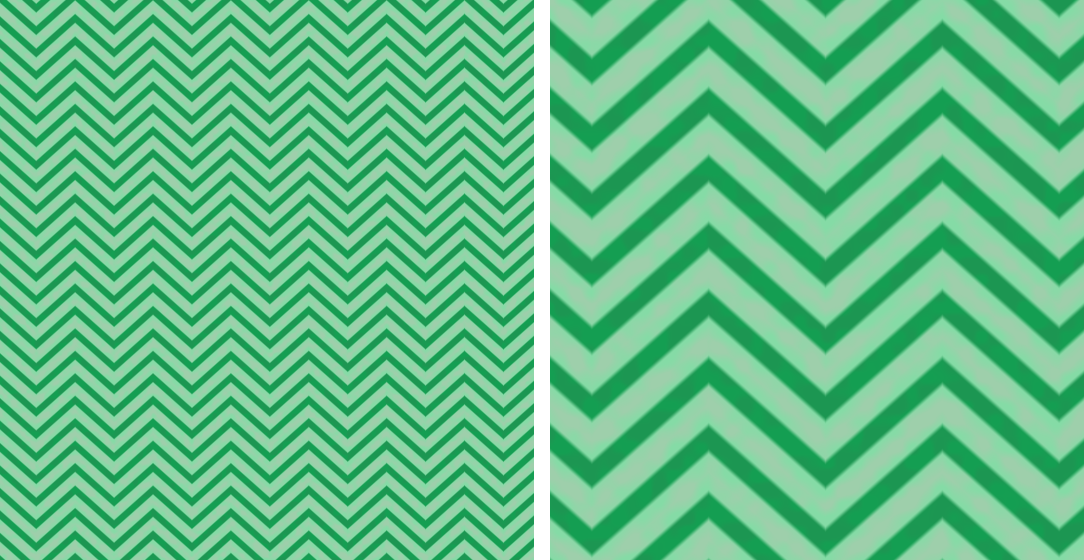
Left: the whole. Right: its middle third, enlarged.
This pattern is drawn by a WebGL 2 fragment shader. Its source:

```glsl
#version 300 es
precision highp float;
// Thin dark green chevron lines on a pale green ground, stacked in even rows.
// A triangle wave shifts each row; the distance to the nearest line gives soft
// edges, and value noise adds a faint mottling to both greens.

uniform vec2 u_resolution;
out vec4 fragColor;

// Lengths are fractions of the canvas height
const float ZIG_PERIOD = 0.13906;   // peak to peak, across
const float ROW_PERIOD = 0.0401;    // line to line, down
const float ZIG_HEIGHT = 0.0619;    // peak to valley of one line
const float LINE_SHARE = 0.39;      // part of a row that is dark
const vec2  PEAK = vec2(0.1342, 0.9672);
const float EDGE_BLUR = 0.0016;
const float GRAIN_FREQ = 120.0;

const vec3 MINT = vec3(0.52, 0.86, 0.65);
const vec3 SAGE = vec3(0.62, 0.81, 0.67);
const vec3 DEEP_GREEN = vec3(0.11, 0.59, 0.32);
const vec3 VIVID_GREEN = vec3(0.08, 0.62, 0.32);

float hash(vec2 p) {
    vec3 q = fract(vec3(p.xyx) * 0.1031);
    q += dot(q, q.yzx + 33.33);
    return fract((q.x + q.y) * q.z);
}

float valueNoise(vec2 p) {
    vec2 cell = floor(p);
    vec2 f = fract(p);
    f = f * f * (3.0 - 2.0 * f);
    float low = mix(hash(cell), hash(cell + vec2(1.0, 0.0)), f.x);
    float high = mix(hash(cell + vec2(0.0, 1.0)), hash(cell + vec2(1.0)), f.x);
    return mix(low, high, f.y);
}

// Distance from x to the nearest multiple of period
float repeatDistance(float x, float period) {
    return abs(fract(x / period + 0.5) - 0.5) * period;
}

// Signed distance to the nearest chevron line, negative inside it
float chevronDistance(vec2 p, float zigPeriod, float rowPeriod, float zigHeight, float lineShare) {
    float slope = 2.0 * zigHeight / zigPeriod;
    float drop = slope * repeatDistance(p.x, zigPeriod);
    float vertical = repeatDistance(p.y + drop, rowPeriod) - 0.5 * lineShare * rowPeriod;
    return vertical * inversesqrt(1.0 + slope * slope);
}

void main() {
    vec2 p = gl_FragCoord.xy / u_resolution.y;
    float dist = chevronDistance(p - PEAK, ZIG_PERIOD, ROW_PERIOD, ZIG_HEIGHT, LINE_SHARE);
    float grain = valueNoise(p * GRAIN_FREQ);

    // Ground: greener beside the lines, greyer between them
    float greyness = clamp(dist / 0.009 + 1.1 * (grain - 0.5), 0.0, 1.0);
    vec3 ground = mix(MINT, SAGE, greyness);

    // Lines with softened edges
    vec3 line = mix(DEEP_GREEN, VIVID_GREEN, smoothstep(0.35, 0.75, grain));
    float blur = max(EDGE_BLUR, 0.7 / u_resolution.y);
    float coverage = 1.0 - smoothstep(-blur, blur, dist);

    fragColor = vec4(mix(ground, line, coverage), 1.0);
}
```
